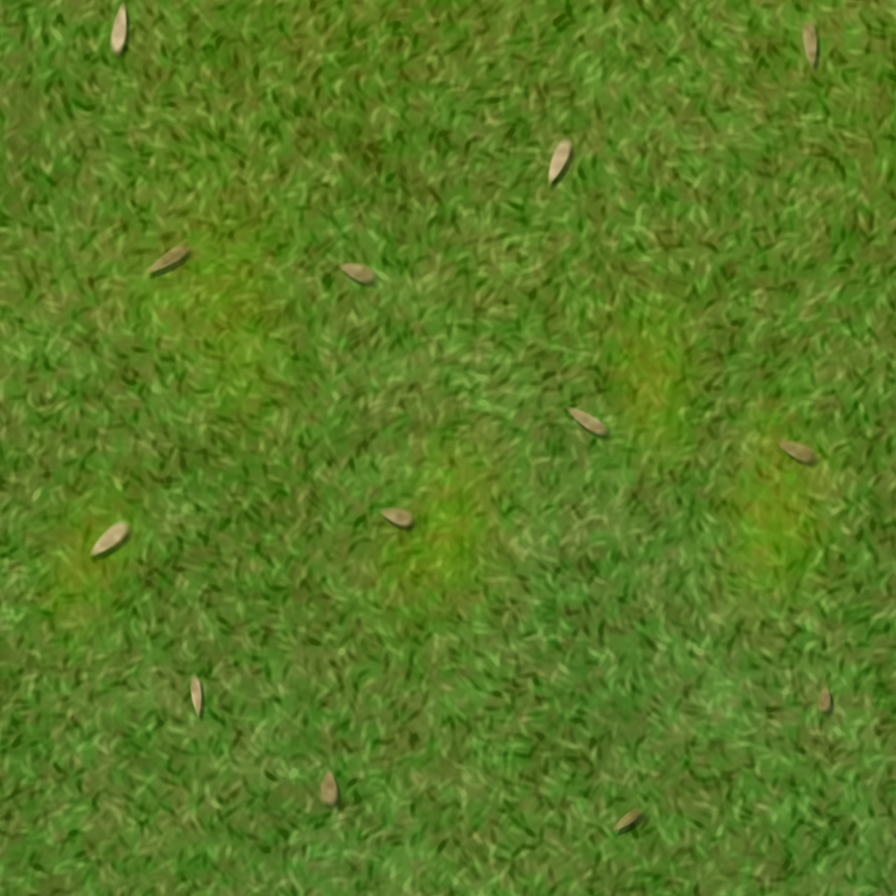
Give the GLSL for this texture, as a Shadertoy shader.

```glsl
// Mown lawn seen from above: short blades scattered as soft signed strokes,
// shaded by clumps and broad drifts, with yellowed patches and a few dry
// flakes lying on top, each with a small shadow.

const vec3 DARK_GRASS  = vec3(0.17, 0.30, 0.00);
const vec3 LIGHT_GRASS = vec3(0.49, 0.61, 0.27);
const vec3 YELLOW_TINT = vec3(0.06, 0.06, -0.07);
const vec3 SOIL_TINT   = vec3(0.05, -0.03, 0.02);
const vec3 FLAKE_DULL  = vec3(0.56, 0.48, 0.25);
const vec3 FLAKE_PALE  = vec3(0.80, 0.72, 0.54);

const float BLADE_CELLS = 74.0;  // blade cells across the canvas
const float BLADE_WIDTH = 0.38;  // half width, in cells
const float BLADE_GAIN  = 0.40;
const float FINE_GAIN   = 0.20;
const float CLUMP_GAIN  = 0.22;
const float DRIFT_GAIN  = 0.24;
const float MEAN_TONE   = 0.55;
const int   PATCHES = 5;
const int   FLAKES  = 13;

float hash(vec2 p) {
    return fract(sin(dot(p, vec2(127.1, 311.7))) * 43758.5453);
}

vec2 hash2(vec2 p) {
    return vec2(hash(p), hash(p + 17.3));
}

mat2 rotation(float angle) {
    float c = cos(angle), s = sin(angle);
    return mat2(c, -s, s, c);
}

float noise(vec2 p) {
    vec2 i = floor(p), f = fract(p);
    f = f * f * (3.0 - 2.0 * f);
    return mix(mix(hash(i), hash(i + vec2(1, 0)), f.x),
               mix(hash(i + vec2(0, 1)), hash(i + vec2(1, 1)), f.x), f.y);
}

float fbm(vec2 p) {
    return 0.55 * noise(p) + 0.3 * noise(p * 2.1 + 5.7) + 0.15 * noise(p * 4.3 + 9.2);
}

// Sum of bright and dark blades, two per cell, leaning around a local direction.
float blades(vec2 uv) {
    vec2 p = uv * BLADE_CELLS;
    vec2 cell = floor(p);
    float lean = 1.57 + 2.2 * (noise(uv * 7.0) - 0.5);
    float sum = 0.0;
    for (int y = -1; y <= 1; y++)
    for (int x = -1; x <= 1; x++)
    for (int k = 0; k < 2; k++) {
        vec2 id = cell + vec2(x, y);
        vec2 seed = id + 91.7 * float(k);
        float angle = lean + 2.4 * (hash(seed + 3.1) - 0.5);
        vec2 q = rotation(angle) * (p - id - hash2(seed));
        q.y = (q.y + 0.15 * q.x * q.x) / BLADE_WIDTH;
        float body = max(0.0, 1.0 - dot(q, q));
        sum += (2.0 * hash(seed + 7.9) - 1.0) * body * body;
    }
    return sum;
}

// Soft ragged patches of yellowed grass.
float yellowing(vec2 uv) {
    vec2 warped = uv + 0.09 * (vec2(fbm(uv * 9.0), fbm(uv * 9.0 + 31.0)) - 0.5);
    float amount = 0.0;
    for (int i = 0; i < PATCHES; i++) {
        vec2 seed = vec2(float(i), 4.7);
        vec2 center = vec2(fract(0.25 + 0.618 * float(i)), 0.3 + 0.38 * hash(seed));
        vec2 q = rotation(0.9 + hash(seed + 2.0)) * (warped - center);
        q /= vec2(0.13, 0.075) * (0.7 + 0.5 * hash(seed + 5.0));
        amount = max(amount, exp(-dot(q, q) * 1.4) * (0.6 + 0.4 * hash(seed + 8.0)));
    }
    return amount;
}

// Coverage of one tapered flake in its own frame.
float flakeMask(vec2 q, vec2 size) {
    q /= size;
    q.y /= 1.0 - 0.35 * clamp(q.x, -1.0, 1.0);
    return 1.0 - smoothstep(0.65, 1.15, length(q));
}

vec3 addFlakes(vec3 color, vec2 uv) {
    for (int i = 0; i < FLAKES; i++) {
        vec2 seed = vec2(float(i), 23.4);
        vec2 center = fract(vec2(0.13, 0.41) + float(i) * vec2(0.7549, 0.5698));
        center += 0.08 * (hash2(seed) - 0.5);
        vec2 size = vec2(mix(0.014, 0.030, hash(seed + 2.0)),
                         mix(0.006, 0.010, hash(seed + 4.0)));
        mat2 turn = rotation(6.283 * hash(seed + 6.0));
        float shadow = flakeMask(turn * (uv - center - vec2(0.004, -0.006)), size);
        float cover = flakeMask(turn * (uv - center), size);
        float pale = hash(seed + 8.0);
        float mottle = 0.2 * (noise(uv * 130.0) - 0.5);
        color *= 1.0 - 0.4 * shadow;
        color = mix(color, mix(FLAKE_DULL, FLAKE_PALE, pale) + mottle,
                    cover * (0.55 + 0.4 * pale));
    }
    return color;
}

void mainImage(out vec4 fragColor, in vec2 fragCoord) {
    vec2 uv = fragCoord / iResolution.y;
    float yellow = yellowing(uv);

    // Tone from blades, fine grain, clumps and broad drifts
    float grain = BLADE_GAIN * blades(uv)
                + FINE_GAIN * (noise(uv * 150.0) - 0.5)
                + CLUMP_GAIN * (noise(uv * 32.0 + 3.0) - 0.5);
    float tone = MEAN_TONE + grain * (1.0 - 0.4 * yellow)
               + DRIFT_GAIN * (fbm(uv * 5.0 + 12.0) - 0.5);
    vec3 color = mix(DARK_GRASS, LIGHT_GRASS, clamp(tone, 0.05, 1.1));

    // Hue: yellow patches, reddish thatch against greener blades, warmer top
    color += YELLOW_TINT * yellow;
    color += SOIL_TINT * (1.6 * noise(uv * 60.0 + 40.0) - 0.8);
    color += vec3(0.03, 0.01, -0.03) * (fbm(uv * 3.0 + 60.0) + uv.y - 1.0);

    fragColor = vec4(clamp(addFlakes(color, uv), 0.0, 1.0), 1.0);
}
```
